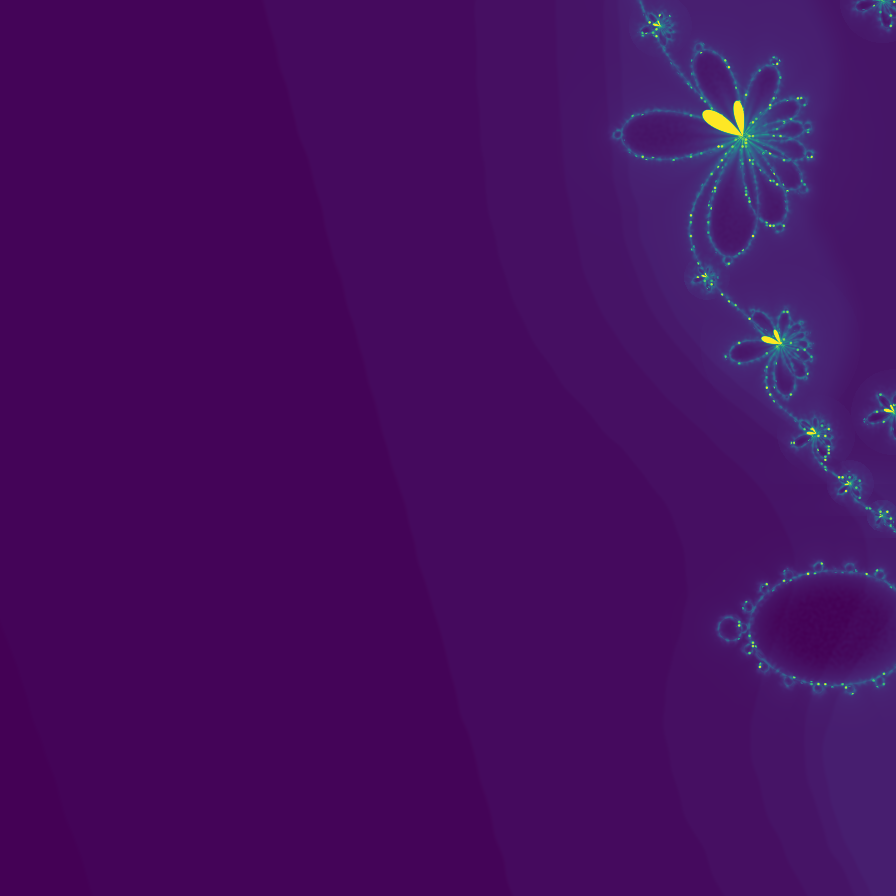
Write a Shadertoy shader that draws this background.

```glsl
// A fractal shoreline: stepped violet bands, a chain of shrinking flowers and a beaded bulb.
// Shapes are implicit curves; their nearest rim distance becomes "heat", which is
// added to the banded background and coloured by one violet-teal-yellow ramp.

#define FLOWER_SIZE 0.13
#define FLOWER_COUNT 5
#define LINK_BOW 0.34
#define RIM_WIDTH 0.0021
#define RIM_HEAT 0.22
#define HALO_HEAT 0.028
#define CORE_HEAT 0.52
#define SPARK_GRID 260.0
#define SPARK_CHANCE 0.13
#define BULB_CENTER vec2(0.931, 0.299)
#define BULB_RADII vec2(0.095, 0.064)

const float PI = 3.14159;

// Nearest outline, petal interior, hot centre and yellow fill
struct Scene { float rim; float inner; float core; float gold; };

vec2 hash2(vec2 p) {
    vec3 q = fract(p.xyx * vec3(0.1031, 0.103, 0.0973));
    q += dot(q, q.yzx + 33.33);
    return fract((q.xx + q.yz) * q.zy);
}

float gradientNoise(vec2 p) {
    vec2 i = floor(p), f = fract(p), u = f * f * (3.0 - 2.0 * f), o = vec2(1, 0);
    float a = dot(hash2(i) * 2.0 - 1.0, f);
    float b = dot(hash2(i + o.xy) * 2.0 - 1.0, f - o.xy);
    float c = dot(hash2(i + o.yx) * 2.0 - 1.0, f - o.yx);
    float d = dot(hash2(i + o.xx) * 2.0 - 1.0, f - o.xx);
    return mix(mix(a, b, u.x), mix(c, d, u.x), u.y);
}

vec3 ramp(float t) {
    vec3 c = mix(vec3(0.267, 0.005, 0.335), vec3(0.283, 0.141, 0.458), clamp(t / 0.1, 0.0, 1.0));
    c = mix(c, vec3(0.229, 0.322, 0.546), clamp((t - 0.1) / 0.15, 0.0, 1.0));
    c = mix(c, vec3(0.128, 0.567, 0.551), clamp((t - 0.25) / 0.25, 0.0, 1.0));
    c = mix(c, vec3(0.369, 0.789, 0.383), clamp((t - 0.5) / 0.25, 0.0, 1.0));
    return mix(c, vec3(0.993, 0.906, 0.144), clamp((t - 0.75) / 0.25, 0.0, 1.0));
}

vec2 unturn(vec2 q, float a) {
    return vec2(cos(a) * q.x + sin(a) * q.y, cos(a) * q.y - sin(a) * q.x);
}

// Signed distance estimate of the loop y^2 = w^2 x^2 (1 - x)
float petal(vec2 q, float angle, float len, float w) {
    q = unturn(q, angle) / len;
    if (q.x <= 0.0) return length(q) * len;
    float f = q.y * q.y - w * w * q.x * q.x * (1.0 - q.x);
    vec2 grad = vec2(-w * w * q.x * (2.0 - 3.0 * q.x), 2.0 * q.y);
    return f / max(length(grad), 0.001) * len;
}

void addFlower(inout Scene s, vec2 p, vec2 center, float size, float turn, float px) {
    vec2 q = unturn(p - center, turn) / size;
    float r = length(q);
    if (r > 1.6) return;
    // Petals lengthen and spread apart towards the left
    for (int i = -4; i <= 4; i++) {
        float k = float(i);
        float angle = radians(8.0 + (i > 0 ? 16.0 * k + 6.7 * k * k : 23.0 * k - 0.8 * k * k));
        float len = 0.53 + 0.032 * k * k;
        float d = petal(q, angle, len, 0.42 + 0.025 * abs(k));
        float bud = abs(length(unturn(q, angle) - vec2(len + 0.03, 0.0)) - 0.035);
        s.rim = min(s.rim, min(abs(d), bud) * size);
        s.inner = max(s.inner, smoothstep(0.0, -0.05, d));
    }
    float rays = 0.75 + 0.25 * cos(atan(q.y, q.x) * 19.0);
    s.core = max(s.core, CORE_HEAT * exp(-r * 6.0) * rays);
    float fill = min(petal(q, 2.6, 0.4, 0.42), petal(q, 1.74, 0.31, 0.36)) * size;
    s.gold = max(s.gold, smoothstep(px, -px, fill));
}

// Distance to a curve hanging from a down to b and bowed to the left
float link(vec2 p, vec2 a, vec2 b, float bow) {
    float drop = a.y - b.y, t = (a.y - p.y) / drop;
    if (t < 0.0 || t > 1.0) return 1.0;
    float x = mix(a.x, b.x, t) - bow * drop * sin(PI * t);
    float slope = (b.x - a.x) / drop - bow * PI * cos(PI * t);
    return abs(p.x - x) / sqrt(1.0 + slope * slope);
}

vec2 flowerCenter(float k) {
    return vec2(0.829 + 0.043 * k - 0.001 * k * k, 0.848 - 0.585 * k / (k + 1.525));
}

// Ellipse ringed by small round buds
void addBulb(inout Scene s, vec2 p) {
    vec2 e = (p - BULB_CENTER) / BULB_RADII;
    float d = (length(e) - 1.0) * BULB_RADII.y, cell = PI / 9.0;
    float a = round(atan(e.y, e.x) / cell) * cell;
    float bud = abs(length(p - BULB_CENTER - BULB_RADII * 1.07 * vec2(cos(a), sin(a))) - 0.005);
    float tip = abs(length(p - vec2(0.815, 0.298)) - 0.013);
    s.rim = min(s.rim, min(abs(d), min(bud, tip)));
    s.inner = max(s.inner, smoothstep(0.0, -0.035, d) * 1.6);
}

// Stepped bands that bend around the shoreline
float bands(vec2 p) {
    float d = 1.0 - p.y, x = p.x + 0.006 * gradientNoise(p * 28.0), soft = 0.003;
    float bump = exp(-pow((d - 0.6) / 0.17, 2.0));
    float t = 0.009 * smoothstep(-soft, soft, x + 0.231 - 0.335 * d);
    t += 0.017 * smoothstep(-soft, soft, x - 0.293 - 0.28 * d);
    for (int i = 0; i < 4; i++) {
        float k = float(i), start = 0.53 + 0.108 * k - 0.018 * k * k;
        float edge = start + 0.28 * d * d + (0.13 + 0.03 * k) * bump;
        t += 0.014 * smoothstep(-soft, soft, x - edge);
    }
    float bay = smoothstep(-0.02, 0.02, x - 0.91 - 0.06 * d - 0.02 * sin(d * 22.0));
    return t - 0.026 * bay * smoothstep(0.56, 0.48, d);
}

void mainImage(out vec4 fragColor, in vec2 fragCoord) {
    vec2 p = fragCoord / iResolution.y;
    float px = 0.7 / iResolution.y;
    Scene s = Scene(1.0, 0.0, 0.0, 0.0);

    // Main chain, then small side flowers (x, y, size)
    for (int i = 0; i < FLOWER_COUNT; i++) {
        float k = float(i);
        vec2 c = flowerCenter(k);
        addFlower(s, p, c, FLOWER_SIZE / (1.0 + 1.33 * pow(k, 1.5)), 0.24 * k, px);
        s.rim = min(s.rim, link(p, c, flowerCenter(k + 1.0), LINK_BOW));
    }
    s.rim = min(s.rim, link(p, vec2(0.71, 1.01), flowerCenter(0.0), 0.11));
    vec3 side[4] = vec3[4](vec3(0.737, 0.971, 0.022), vec3(0.789, 0.691, 0.016),
                           vec3(0.998, 0.54, 0.03), vec3(0.985, 1.0, 0.03));
    for (int i = 0; i < 4; i++) addFlower(s, p, side[i].xy, side[i].z, 0.3, px);
    addBulb(s, p);

    // Beaded rims, halos and scattered sparks
    float grain = gradientNoise(p * 210.0);
    float heat = bands(p) + HALO_HEAT * exp(-s.rim / 0.014) - 0.03 * s.inner * (1.0 + 0.5 * grain);
    heat += RIM_HEAT * exp(-s.rim / RIM_WIDTH) * (0.5 + 0.9 * smoothstep(-0.2, 0.4, grain));
    heat = max(heat, 0.0) + s.core;
    vec2 cell = floor(p * SPARK_GRID), rnd = hash2(cell + 7.0);
    float dotDist = length(fract(p * SPARK_GRID) - 0.5) / SPARK_GRID;
    float spark = smoothstep(0.0015 + px, 0.0015 - px, dotDist) * step(rnd.x, SPARK_CHANCE);
    spark *= smoothstep(0.003, 0.0015, s.rim) * (0.5 + 0.5 * rnd.y);
    fragColor = vec4(ramp(mix(heat, 1.0, max(s.gold, spark))), 1.0);
}
```
